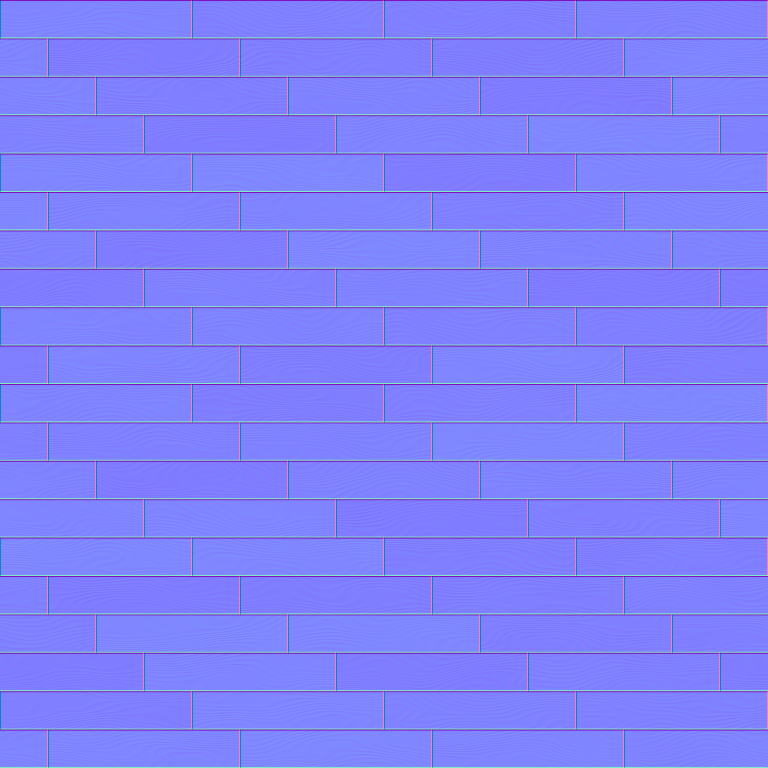
Reproduce this texture map procedurally as a Shadertoy shader.

```glsl
#define COUNT vec2(4.0, 20.0)
#define SEAM_WIDTH 0.0012
#define BEVEL_SLOPE 1.95
#define PLANK_TILT 0.048
#define TILT_BIAS 0.017
#define SOFT_TILT 0.022
#define RINGS 8.0
#define RING_WARP 7.0
#define GRAIN_DEPTH 0.0001
#define SAMPLES 4

vec2 hash2(vec2 p) {
    vec3 q = fract(p.xyx * vec3(0.1031, 0.1030, 0.0973));
    q += dot(q, q.yzx + 33.33);
    return fract((q.xx + q.yz) * q.zy);
}

float gradientDot(vec2 cell, vec2 offset) {
    float angle = 6.2832 * hash2(cell).x;
    return dot(vec2(cos(angle), sin(angle)), offset);
}

float gradientNoise(vec2 p) {
    vec2 i = floor(p), f = fract(p);
    vec2 u = f * f * f * (f * (f * 6.0 - 15.0) + 10.0);
    vec2 e = vec2(1.0, 0.0);
    float a = mix(gradientDot(i, f), gradientDot(i + e, f - e), u.x);
    float b = mix(gradientDot(i + e.yx, f - e.yx), gradientDot(i + 1.0, f - 1.0), u.x);
    return mix(a, b, u.y);
}

// Growth rings: narrow ridges along the contours of a stretched field
float grainHeight(vec2 q, vec2 seed) {
    float warp = gradientNoise(q * vec2(8.0, 24.0) + seed);
    warp += 0.08 * gradientNoise(q * vec2(28.0, 90.0) + seed.yx);
    float phase = q.y * COUNT.y * RINGS + RING_WARP * warp;
    float ridge = 0.5 + 0.5 * cos(6.2832 * phase);
    return ridge * ridge;
}

vec3 plankNormal(vec2 p) {
    // Rows run downwards; the stagger restarts every ten rows
    vec2 grid = p * COUNT;
    float row = floor(grid.y);
    grid.x -= mod(mod(row, 10.0), 4.0) / 4.0;
    vec2 id = vec2(mod(floor(grid.x), COUNT.x), mod(row, COUNT.y));
    vec2 q = (fract(grid) - 0.5) / COUNT;
    vec2 random = hash2(id + 7.3);
    vec2 seed = floor(random * 190.0) + 20.0 + 0.37;

    // Plank tilt with a slow drift along its length
    vec2 slope = vec2(0.0, TILT_BIAS + PLANK_TILT * (2.0 * random.y - 1.0));
    slope.y += SOFT_TILT * gradientNoise(q * vec2(9.0, 22.0) + seed + 40.0);

    // Grain relief, stronger in some patches
    float e = 0.0005;
    float here = grainHeight(q, seed);
    vec2 relief = vec2(grainHeight(q + vec2(e, 0.0), seed),
                       grainHeight(q + vec2(0.0, e), seed)) - here;
    float patches = 0.75 + 0.8 * gradientNoise(q * vec2(14.0, 30.0) + seed.yx + 9.0);
    slope += GRAIN_DEPTH * patches * relief / e;

    // Bevels facing outwards into the seams
    vec2 edge = 0.5 / COUNT - abs(q);
    vec2 bevel = 1.0 - smoothstep(vec2(0.7 * SEAM_WIDTH), vec2(1.3 * SEAM_WIDTH), edge);
    slope += bevel * sign(q) * BEVEL_SLOPE;
    return normalize(vec3(slope, 1.0));
}

void mainImage(out vec4 fragColor, in vec2 fragCoord) {
    // Average a small grid of samples to smooth the seams and grain
    vec3 normal = vec3(0.0);
    for (int j = 0; j < SAMPLES; j++) {
        for (int i = 0; i < SAMPLES; i++) {
            vec2 jitter = (vec2(i, j) + 0.5) / float(SAMPLES) - 0.5;
            vec2 uv = (fragCoord + jitter) / iResolution.xy;
            normal += plankNormal(vec2(uv.x, 1.0 - uv.y));
        }
    }
    normal /= float(SAMPLES * SAMPLES);
    fragColor = vec4(0.5 + 0.5 * normal, 1.0);
}
```
